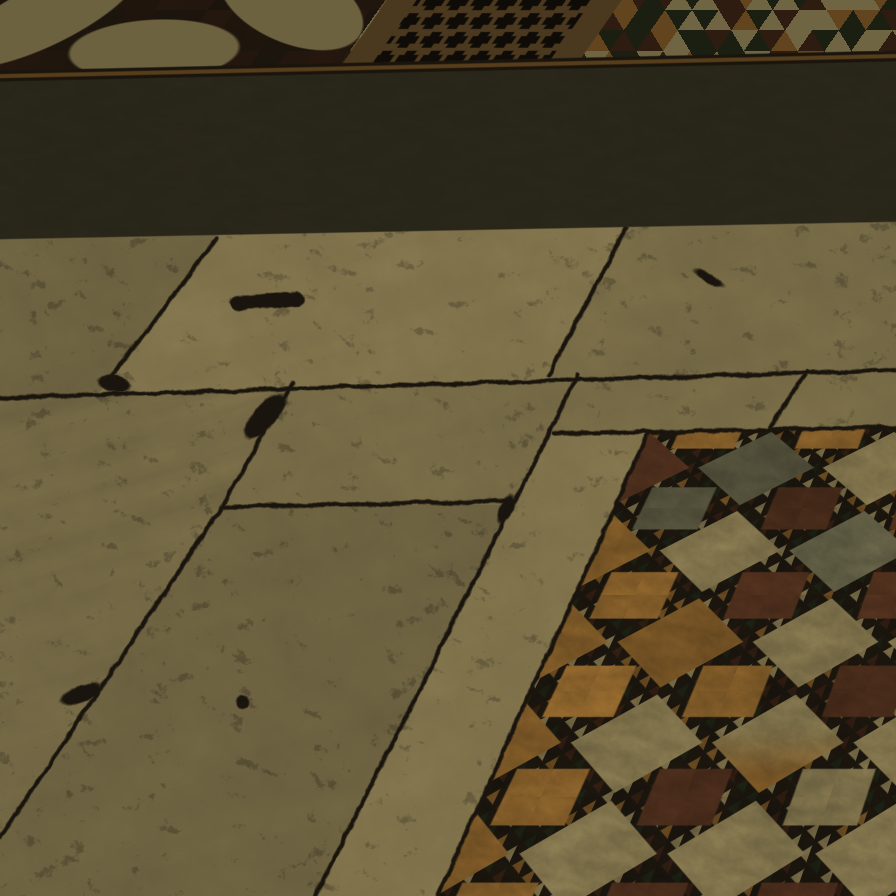
Give the GLSL for this texture, as a WebGL 1 fragment shader.

```glsl
precision highp float;
// An old marble floor seen at a slant: worn slabs, a dark band, a grate and inlaid mosaic.
// Lines split the slabs, the inlay is a lattice in perspective, layered sines add grain.
uniform vec2 u_resolution;

const vec3 MARBLE = vec3(.49, .44, .29);
const vec3 OCHRE = vec3(.48, .34, .15);
const vec3 GREY = vec3(.31, .3, .22);
const vec3 RED = vec3(.3, .18, .11);
const vec3 DARK = vec3(.1, .08, .05);

// Joint lines: upper end xy, lower end zw
const vec4 ROW_LEFT = vec4(.241, .733, .117, .57);
const vec4 ROW_RIGHT = vec4(.699, .746, .612, .581);
const vec4 SLAB_TOP = vec4(.326, .573, .247, .433);
const vec4 SLAB_FOOT = vec4(.247, .433, 0., .065);
const vec4 STRIP = vec4(.645, .581, .352, 0.);
const vec4 EDGE = vec4(.724, .517, .488, 0.);

float hash(vec2 p) { return fract(sin(dot(p, vec2(127.1, 311.7))) * 4375.85); }

// Layered sines, roughly -1 to 1
float ripple(vec2 p) {
  float sum = 0., amp = .5;
  for (int i = 0; i < 5; i++) {
    sum += amp * sin(p.x + 1.7 * sin(p.y)) * cos(p.y * .9 + sin(p.x * .7));
    p = mat2(1.5, 1.2, -1.2, 1.5) * p + 3.1;
    amp *= .62;
  }
  return sum;
}

float cover(float d, float soft) { return 1. - smoothstep(-soft, soft, d); }

float segment(vec2 p, vec4 s) {
  vec2 ab = s.zw - s.xy;
  return length(p - s.xy - ab * clamp(dot(p - s.xy, ab) / dot(ab, ab), 0., 1.));
}

// Ellipse with centre xy and radii zw
float oval(vec2 p, vec4 e, float turn) {
  p -= e.xy;
  p = vec2(cos(turn) * p.x + sin(turn) * p.y, cos(turn) * p.y - sin(turn) * p.x);
  return (length(p / e.zw) - 1.) * min(e.z, e.w);
}

// Horizontal offset from a line, positive on its right
float rightOf(vec2 p, vec4 s) { return p.x - mix(s.x, s.z, (p.y - s.y) / (s.w - s.y)); }

vec3 chipColor(float h) {
  return h < .3 ? MARBLE * .9 : h < .5 ? OCHRE * .8 : h < .72 ? RED * .6 : vec3(.1, .12, .07);
}

// Large diamonds, squares between them, tiny triangles in the gaps
vec3 inlay(vec2 p, float soft) {
  float depth = .478 - p.y, width = .1393 + .06 * depth;
  vec2 uv = vec2((p.x - .8438 + .435 * depth) / width, log(1. + 1.114 * depth) / .098);
  soft /= width * .7;
  vec2 t = vec2(uv.x + uv.y, uv.x - uv.y) * 5., f = fract(t);
  float wedge = max(.12 - min(f.x, f.y), f.x + f.y - .95);
  vec3 col = mix(DARK, chipColor(hash(floor(t))), cover(wedge, soft * 5.));

  vec2 id = floor(uv + .5), sq = floor(uv), a = abs(uv - id), b = abs(uv - sq - .5);
  vec3 big = id.x < 0. ? (id.y < 1. ? RED : OCHRE) : MARBLE;
  if (id.x >= 0. && id.x == id.y && id.y < 2.) big = GREY * (1. + .2 * id.x);
  if (id == vec2(0., 2.)) big = OCHRE * .92;
  if (id == vec2(1., 3.)) big = mix(MARBLE, OCHRE, smoothstep(-.2, .4, uv.y - 3.));
  vec3 square = min(sq.x, sq.y) < 0. || sq == vec2(0., 2.) ? OCHRE : RED;
  if (sq == vec2(-1., 0.)) square = GREY;
  if (sq == vec2(1., 3.)) square = MARBLE;
  col = mix(col, square * (.9 + .25 * hash(sq)), cover(max(b.x, b.y) - .255, soft));
  col = mix(col, big, cover(a.x + a.y - .465, soft));
  return col * (1. + .13 * ripple(p * vec2(50., 80.) + id * 4.));
}

// Pale ovals, pierced grate, checkered chips
vec3 farFloor(vec2 p, float soft) {
  float lean = p.x + .7 * (1. - p.y), across = abs(lean - .563);
  vec2 t = vec2(lean / .03, p.y / .023);
  vec3 col = chipColor(hash(floor(t) + step(1., fract(t.x) + fract(t.y)) * .37));
  if (lean < .43) {
    float d = oval(p, vec4(.172, .944, .095, .034), .05);
    d = min(d, oval(p, vec4(.05, .983, .115, .034), .45));
    d = min(d, oval(p, vec4(.325, .997, .085, .045), -.4));
    col = mix(mix(DARK, RED * .5, hash(floor(t))), MARBLE * .87, cover(d, soft));
  }
  vec2 g = vec2(lean / .027, p.y / .021);
  g.x += .5 * mod(floor(g.y), 2.);
  vec2 h = abs(fract(g) - .5);
  float hole = min(max(h.x - .4, h.y - .2), max(h.x - .2, h.y - .42));
  float pierced = cover(hole, soft * 40.) * cover(across - .098, soft);
  return mix(col, mix(vec3(.29, .22, .12), DARK * .6, pierced), cover(across - .131, soft));
}

// Distance to the nearest slab joint
float joints(vec2 q, float rowLine) {
  float d = min(abs(q.y - rowLine), min(segment(q, ROW_LEFT), segment(q, ROW_RIGHT)));
  d = min(d, min(segment(q, SLAB_TOP), segment(q, SLAB_FOOT)));
  d = min(d, min(segment(q, STRIP), segment(q, EDGE)));
  d = min(d, segment(q, vec4(.247, .434, .573, .441)));
  d = min(d, segment(q, vec4(.618, .516, 1., .523)));
  return min(d, segment(q, vec4(.901, .585, .859, .523)));
}

// Chipped corners, slot and drilled hole
float chips(vec2 q) {
  float d = oval(q, vec4(.296, .535, .032, .013), .85);
  d = min(d, oval(q, vec4(.128, .571, .018, .009), -.2));
  d = min(d, oval(q, vec4(.565, .431, .018, .007), 1.2));
  d = min(d, oval(q, vec4(.09, .225, .024, .009), .4));
  d = min(d, oval(q, vec4(.791, .69, .018, .005), -.5));
  d = min(d, segment(q, vec4(.265, .662, .331, .666)) - .008);
  return min(d, length(q - vec2(.27, .216)) - .007);
}

void main() {
  vec2 p = gl_FragCoord.xy / u_resolution;
  float soft = 1. / u_resolution.y;
  vec2 q = p + .0022 * vec2(ripple(p * 75.), ripple(p * 75. + 9.));
  float rowLine = .556 + .031 * p.x, inlayTop = .505 + .018 * p.x;

  // Slab tones and grain
  float streak = ripple(vec2(p.x * 5. - p.y * 3., p.y * 42. - p.x * 12.)), slab = .96;
  if (p.y > rowLine) slab = rightOf(p, ROW_LEFT) < 0. ? .88 : rightOf(p, ROW_RIGHT) > 0. ? .95 : 1.02;
  else if (rightOf(p, p.y > .433 ? SLAB_TOP : SLAB_FOOT) < 0.) slab = .91 + .1 * streak * p.y;
  else if (rightOf(p, STRIP) < 0.) slab = p.y > .436 ? .95 : .87;
  else if (p.y < inlayTop) slab = 1.02;
  vec3 col = MARBLE * slab * (1. + .04 * ripple(p * 28.) + .02 * streak);
  col *= 1. - .2 * smoothstep(.4, .8, ripple(p * vec2(70., 90.)));

  // Mosaic, joints and wear
  col = mix(col, inlay(p, soft), cover(max(-rightOf(q, EDGE), q.y - inlayTop), soft));
  float gap = min(joints(q, rowLine) - .0024, chips(q));
  col = mix(col, DARK, cover(gap, soft * 1.3));

  // Dark band, far floor and brass strip
  float top = p.y - .915 - .0225 * p.x;
  vec3 band = vec3(.16, .15, .1) * (1. + .05 * ripple(p * vec2(60., 110.)));
  col = mix(col, band, cover(.733 + .0195 * p.x - p.y, soft));
  col = mix(col, farFloor(p, soft), cover(-top, soft));
  col = mix(col, DARK, cover(abs(top) - .006, soft));
  col = mix(col, OCHRE * .7, cover(abs(top) - .0023, soft));
  gl_FragColor = vec4(col, 1.);
}
```
